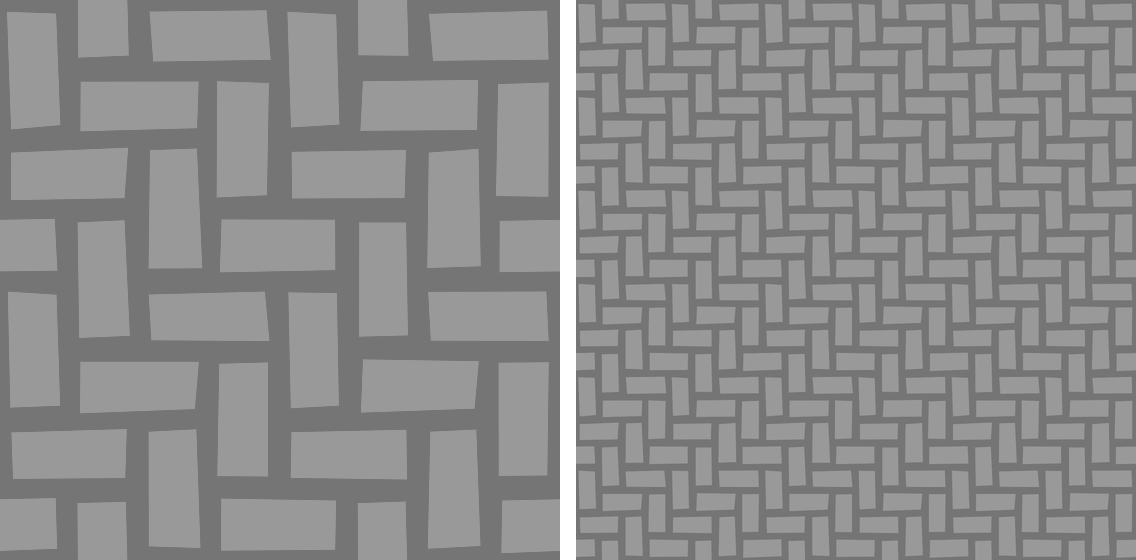
Left: one tile. Right: repeated 3 by 3.
Reproduce this pattern procedurally as a Shadertoy shader.

```glsl
const float CELLS = 8.0;          // grid cells per canvas side
const float PERIOD = 4.0;         // cells per herringbone repeat
const float SHAPE_JITTER = 0.032; // corner shift shared by all repeats
const float BRICK_JITTER = 0.022; // corner shift unique to each brick
const vec3 BRICK = vec3(0.60);
const vec3 MORTAR = vec3(0.46);

// Two values in -1..1
vec2 hash22(vec2 p) {
    vec3 q = fract(vec3(p.xyx) * vec3(0.1031, 0.1030, 0.0973));
    q += dot(q, q.yzx + 33.33);
    return 2.0 * fract((q.xx + q.yz) * q.zy) - 1.0;
}

// Lower left cell of the two-cell brick covering this cell
vec2 brickOrigin(vec2 cell, float phase) {
    if (phase < 0.5) return cell - vec2(0.0, 1.0);
    if (phase > 2.5) return cell - vec2(1.0, 0.0);
    return cell;
}

// Mortar inset at a corner, counted counterclockwise from lower left
vec2 cornerInset(int i, bool upright) {
    vec2 tall[4] = vec2[4](vec2(0.125, 0.187), vec2(0.156, 0.187),
                           vec2(0.208, 0.160), vec2(0.125, 0.156));
    vec2 wide[4] = vec2[4](vec2(0.156, 0.135), vec2(0.172, 0.146),
                           vec2(0.198, 0.140), vec2(0.146, 0.167));
    return upright ? tall[i] : wide[i];
}

vec2 brickCorner(int i, vec2 origin, bool upright) {
    vec2 side = vec2(i == 1 || i == 2, i >= 2);
    vec2 size = upright ? vec2(1.0, 2.0) : vec2(2.0, 1.0);
    vec2 seed = 11.0 * side + 3.7;
    vec2 shared = hash22(mod(origin, PERIOD) + seed) * SHAPE_JITTER;
    vec2 own = hash22(mod(origin, CELLS) + seed + 57.0) * BRICK_JITTER;
    return side * size + (1.0 - 2.0 * side) * cornerInset(i, upright) + shared + own;
}

// Signed distance to the edge line, positive on the outer side
float edgeDistance(vec2 p, vec2 a, vec2 b) {
    vec2 e = normalize(b - a);
    return dot(p - a, vec2(e.y, -e.x));
}

float brickDistance(vec2 p, vec2 origin, bool upright) {
    float d = -10.0;
    vec2 a = brickCorner(3, origin, upright);
    for (int i = 0; i < 4; i++) {
        vec2 b = brickCorner(i, origin, upright);
        d = max(d, edgeDistance(p, a, b));
        a = b;
    }
    return d;
}

void mainImage(out vec4 fragColor, in vec2 fragCoord) {
    vec2 p = CELLS * fragCoord / iResolution.xy;
    float pixel = CELLS / min(iResolution.x, iResolution.y);

    // Herringbone layout: two upright phases, then two lying ones
    vec2 cell = floor(p);
    float phase = mod(cell.x - cell.y + 3.0, PERIOD);
    bool upright = phase < 1.5;
    vec2 origin = brickOrigin(cell, phase);

    // Flat bricks on mortar
    float d = brickDistance(p - origin, origin, upright);
    float mortar = smoothstep(-0.5 * pixel, 0.5 * pixel, d);
    fragColor = vec4(mix(BRICK, MORTAR, mortar), 1.0);
}
```
